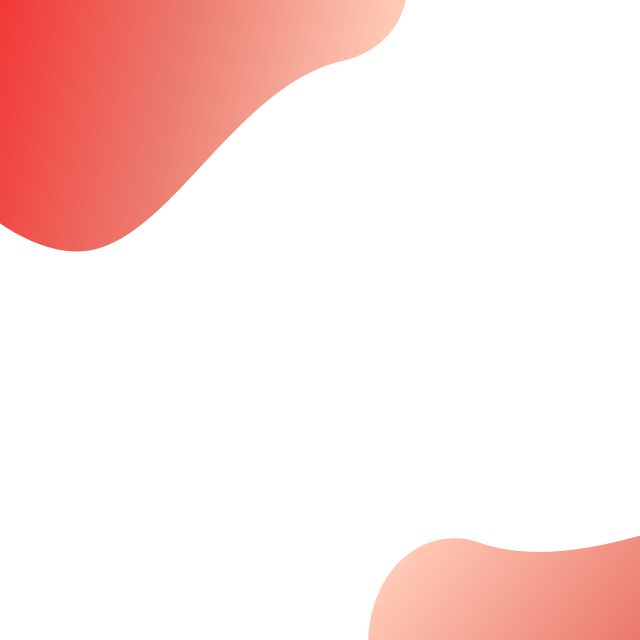
Reproduce this background procedurally as a WebGL 2 fragment shader.

```glsl
#version 300 es
precision highp float;

uniform vec2 u_resolution;
out vec4 fragColor;

// Approximate signed distance to a cubic curve that runs left to right,
// positive above it
float aboveCurve(vec2 p, vec2 a, vec2 b, vec2 c, vec2 d) {
    float low = 0.0, high = 1.0;
    for (int i = 0; i < 18; i++) {
        float mid = 0.5 * (low + high), inv = 1.0 - mid;
        float x = inv * inv * inv * a.x + 3.0 * inv * inv * mid * b.x
                + 3.0 * inv * mid * mid * c.x + mid * mid * mid * d.x;
        if (x < p.x) low = mid; else high = mid;
    }
    float t = 0.5 * (low + high), s = 1.0 - t;
    vec2 point = s * s * s * a + 3.0 * s * s * t * b + 3.0 * s * t * t * c + t * t * t * d;
    vec2 tangent = normalize(s * s * (b - a) + 2.0 * s * t * (c - b) + t * t * (d - c));
    return dot(p - point, vec2(-tangent.y, tangent.x));
}

// Blob hanging from the upper left corner, negative inside
float upperBlob(vec2 p) {
    float above;
    if (p.x < 0.12)
        above = aboveCurve(p, vec2(0.0, 0.651), vec2(0.033, 0.628), vec2(0.078, 0.607), vec2(0.12, 0.607));
    else if (p.x < 0.536)
        above = aboveCurve(p, vec2(0.12, 0.607), vec2(0.26, 0.607), vec2(0.362, 0.866), vec2(0.536, 0.905));
    else
        above = aboveCurve(p, vec2(0.536, 0.905), vec2(0.592, 0.918), vec2(0.625, 0.957), vec2(0.634, 1.0));
    return max(-above, p.x - 0.634);
}

// Hill rising from the lower right corner, negative inside
float lowerBlob(vec2 p) {
    float above;
    if (p.x < 0.71)
        above = aboveCurve(p, vec2(0.5755, 0.0), vec2(0.578, 0.089), vec2(0.635, 0.159), vec2(0.71, 0.159));
    else if (p.x < 0.755)
        above = aboveCurve(p, vec2(0.71, 0.159), vec2(0.727, 0.159), vec2(0.742, 0.155), vec2(0.755, 0.15));
    else
        above = aboveCurve(p, vec2(0.755, 0.15), vec2(0.84, 0.124), vec2(0.931, 0.1445), vec2(1.0, 0.163));
    return max(above, 0.5755 - p.x);
}

// Three-stop ramp from red through coral to peach
vec3 warmRamp(float t) {
    vec3 red = vec3(0.95, 0.22, 0.21);
    vec3 coral = vec3(0.925, 0.49, 0.44);
    vec3 peach = vec3(1.0, 0.79, 0.71);
    vec3 darkHalf = mix(red, coral, clamp(2.0 * t, 0.0, 1.0));
    return mix(darkHalf, peach, clamp(2.0 * t - 1.0, 0.0, 1.0));
}

void main() {
    vec2 uv = gl_FragCoord.xy / u_resolution;
    float pixel = 1.0 / min(u_resolution.x, u_resolution.y);
    vec3 color = vec3(1.0);

    // Upper blob, lightening to the right
    vec3 upperColor = warmRamp((uv.x + 0.22 * (1.0 - uv.y)) / 0.62);
    color = mix(color, upperColor, clamp(0.5 - upperBlob(uv) / pixel, 0.0, 1.0));

    // Lower blob, darkening toward the corner
    vec3 lowerColor = warmRamp((2.21 - uv.x - 0.8 * (1.0 - uv.y)) / 0.88);
    color = mix(color, lowerColor, clamp(0.5 - lowerBlob(uv) / pixel, 0.0, 1.0));

    fragColor = vec4(color, 1.0);
}
```
